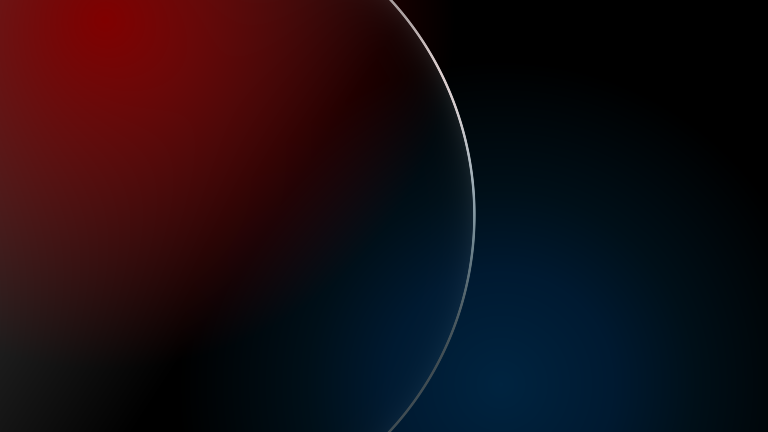
Give the GLSL for this background, as a Shadertoy shader.

```glsl
// A dark backdrop lit by a red glow at the upper left and a blue glow below,
// crossed by a large glass disc with a bright thin rim and a soft inner sheen.
// Built from radial gradients and one circle distance, in units of the height.
#define RED_CENTER vec2(0.243, 0.954)
#define RED_RADIUS 0.81
#define BLUE_CENTER vec2(1.160, 0.110)
#define BLUE_RADIUS 0.75
#define DISC_CENTER vec2(0.361, 0.502)
#define DISC_RADIUS 0.740
#define RIM_WIDTH 0.0058
#define SHEEN_DEPTH 0.028
#define SHEEN_LEVEL 0.13

const vec3 RED = vec3(0.50, 0.0, 0.0);
const vec3 BLUE_CORE = vec3(0.0, 0.14, 0.25);
const vec3 BLUE_MID = vec3(0.0, 0.10, 0.19);
const vec3 BLUE_OUTER = vec3(0.0, 0.06, 0.095);
const vec3 RIM_COOL = vec3(0.78, 0.93, 1.0);
const vec3 RIM_WARM = vec3(1.0, 0.94, 0.94);

// Blue glow with four stops from core to black; t is 0 at the core
vec3 blueGlow(float t) {
    vec3 color = mix(BLUE_CORE, BLUE_MID, clamp(t / 0.35, 0.0, 1.0));
    color = mix(color, BLUE_OUTER, clamp((t - 0.35) / 0.25, 0.0, 1.0));
    return mix(color, vec3(0.0), clamp((t - 0.60) / 0.40, 0.0, 1.0));
}

// Rim brightness along the height, strongest in the upper part
float rimLight(float y) {
    float rise = mix(0.32, 0.86, smoothstep(0.12, 0.80, y));
    return rise - 0.20 * smoothstep(0.82, 1.0, y);
}

void mainImage(out vec4 fragColor, in vec2 fragCoord) {
    vec2 p = fragCoord / iResolution.y;
    float pixel = 1.0 / iResolution.y;

    float edge = length(p - DISC_CENTER) - DISC_RADIUS;
    float inside = 1.0 - smoothstep(-pixel, pixel, edge);

    // Blue light and the diagonal grey haze of the glass
    vec3 color = blueGlow(length(p - BLUE_CENTER) / BLUE_RADIUS);
    float haze = max(0.0, 0.25 - 0.26 * p.x - 0.17 * (1.0 - p.y));
    color += haze * inside;

    // Red light laid over both
    float red = max(0.0, 1.0 - length(p - RED_CENTER) / RED_RADIUS);
    color = mix(color, RED, red);

    // Sheen inside the disc, then the rim line
    float light = rimLight(p.y);
    color += inside * light * SHEEN_LEVEL * exp(-abs(edge) / SHEEN_DEPTH);
    float halfWidth = 0.5 * RIM_WIDTH;
    float rim = 1.0 - smoothstep(halfWidth - 0.5 * pixel, halfWidth + 0.5 * pixel,
                                 abs(edge + halfWidth));
    vec3 rimColor = mix(RIM_COOL, RIM_WARM, smoothstep(0.4, 0.85, p.y));
    color = mix(color, rimColor * light, rim);

    fragColor = vec4(color, 1.0);
}
```
